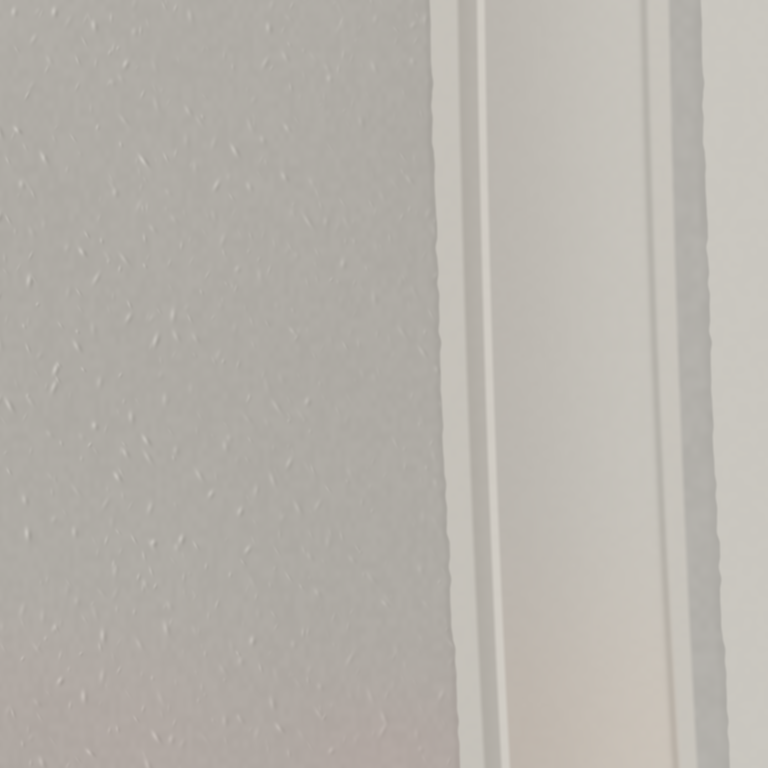
Give the GLSL for this texture, as a Shadertoy shader.

```glsl
#define WALL vec3(0.682, 0.668, 0.643)
#define TRIM vec3(0.775, 0.760, 0.730)
#define GROOVE vec3(0.692, 0.675, 0.645)
#define RIDGE vec3(0.815, 0.798, 0.768)
#define PANEL_DARK vec3(0.728, 0.711, 0.684)
#define PANEL_LIGHT vec3(0.780, 0.767, 0.738)
#define SHADOW vec3(0.700, 0.690, 0.668)
#define FAR_WALL vec3(0.790, 0.778, 0.750)
#define BOW 0.005
#define EDGE_SOFT 0.0022
#define BUMP_GAIN 0.10
#define GRAIN_GAIN 0.016

float hash(vec2 p) {
    vec3 q = fract(p.xyx * vec3(0.1031, 0.1030, 0.0973));
    q += dot(q, q.yzx + 33.33);
    return fract((q.x + q.y) * q.z);
}

float noise(vec2 p) {
    vec2 i = floor(p), f = fract(p);
    f = f * f * (3.0 - 2.0 * f);
    return mix(mix(hash(i), hash(i + vec2(1, 0)), f.x),
               mix(hash(i + vec2(0, 1)), hash(i + vec2(1, 1)), f.x), f.y);
}

// Signed distance right of a leaning, slightly bowed vertical line
float rightOf(vec2 uv, float topX, float bottomX) {
    return uv.x - mix(bottomX, topX, uv.y) + 4.0 * BOW * uv.y * (1.0 - uv.y);
}

float cover(float d, float soft) {
    return smoothstep(-soft, soft, d);
}

// Scattered plaster bumps: lit core with a shaded right flank
float bumps(vec2 uv, float cells, float chance) {
    vec2 p = uv * cells, home = floor(p);
    float relief = 0.0;
    for (int j = -1; j <= 1; j++)
    for (int i = -1; i <= 1; i++) {
        vec2 id = home + vec2(i, j);
        if (hash(id + cells) > chance) continue;
        vec2 d = p - id - vec2(hash(id + 17.3), hash(id + 51.7));
        d.x += d.y * mix(-0.5, 0.6, hash(id + 83.1));
        vec2 size = vec2(0.10, mix(0.13, 0.28, hash(id + 29.9)));
        vec2 lit = d / size, flank = (d - vec2(0.16, -0.10)) / size;
        float strength = mix(0.25, 1.0, pow(hash(id + 7.7), 2.0));
        relief += strength * (exp(-dot(lit, lit)) - 0.5 * exp(-dot(flank, flank)));
    }
    return relief;
}

vec3 plaster(vec2 uv) {
    vec3 col = WALL + 0.010 * (noise(uv * vec2(5.0, 4.0)) - 0.5);
    col += 0.008 * smoothstep(0.5, 1.0, uv.y) * (1.0 - uv.x);
    // Rosy reflected light near the floor
    float blush = smoothstep(0.28, 0.0, uv.y) * (0.4 + 0.6 * noise(uv * 6.0 + 4.0));
    col += blush * vec3(0.018, -0.010, -0.006);
    // Relief is strongest toward the left
    float fade = mix(1.0, 0.45, smoothstep(0.1, 0.56, uv.x));
    float relief = bumps(uv, 34.0, 0.36) + 0.6 * bumps(uv + 0.37, 52.0, 0.30);
    col += BUMP_GAIN * fade * relief;
    return col + GRAIN_GAIN * (noise(uv * vec2(150.0, 95.0)) - 0.5);
}

vec3 panel(vec2 uv, float leftD, float rightD) {
    float across = clamp(leftD / (leftD - rightD), 0.0, 1.0);
    vec3 col = mix(PANEL_DARK, PANEL_LIGHT, smoothstep(-0.1, 1.0, across));
    return col + smoothstep(0.4, 0.0, uv.y) * vec3(0.014, -0.003, -0.012);
}

void mainImage(out vec4 fragColor, in vec2 fragCoord) {
    vec2 uv = fragCoord / iResolution.xy;
    float soft = max(EDGE_SOFT, 0.8 / iResolution.x);
    float ragged = 0.004 * (noise(vec2(uv.y * 65.0, 2.0)) - 0.5);

    // Boundaries from left to right
    float trimD = rightOf(uv, 0.560, 0.600) + ragged;
    float grooveD = rightOf(uv, 0.596, 0.631);
    float ridgeD = rightOf(uv, 0.621, 0.653);
    float panelD = rightOf(uv, 0.631, 0.664);
    float creaseD = rightOf(uv, 0.838, 0.880);
    float beadD = rightOf(uv, 0.846, 0.886);
    float shadowD = rightOf(uv, 0.871, 0.908);
    float farD = rightOf(uv, 0.913, 0.951) + ragged;

    // Textured wall with a thin contact shadow, then the inner moulding
    vec3 col = plaster(uv);
    col -= 0.022 * exp(-pow((trimD + 0.003) / 0.004, 2.0));
    col = mix(col, TRIM, cover(trimD, soft));
    float grooveTone = smoothstep(0.0, 0.022, grooveD);
    col = mix(col, mix(GROOVE, PANEL_DARK, 0.5 * grooveTone), cover(grooveD, 1.8 * soft));
    col = mix(col, RIDGE, cover(ridgeD, 1.5 * soft));

    // Broad face and outer moulding
    col = mix(col, panel(uv, panelD, creaseD), cover(panelD, 1.5 * soft));
    col -= 0.070 * exp(-pow(creaseD / 0.0055, 2.0));
    col = mix(col, TRIM + 0.008, cover(beadD, 2.0 * soft));
    vec3 shade = SHADOW + 0.018 * (noise(uv * vec2(95.0, 70.0)) - 0.5);
    shade -= 0.018 * smoothstep(-0.014, 0.0, farD);
    col = mix(col, shade, cover(shadowD, 1.8 * soft));
    col = mix(col, FAR_WALL, cover(farD, soft));

    // Faint overall mottling
    col += 0.006 * (noise(uv * 110.0) - 0.5);
    fragColor = vec4(clamp(col, 0.0, 1.0), 1.0);
}
```
